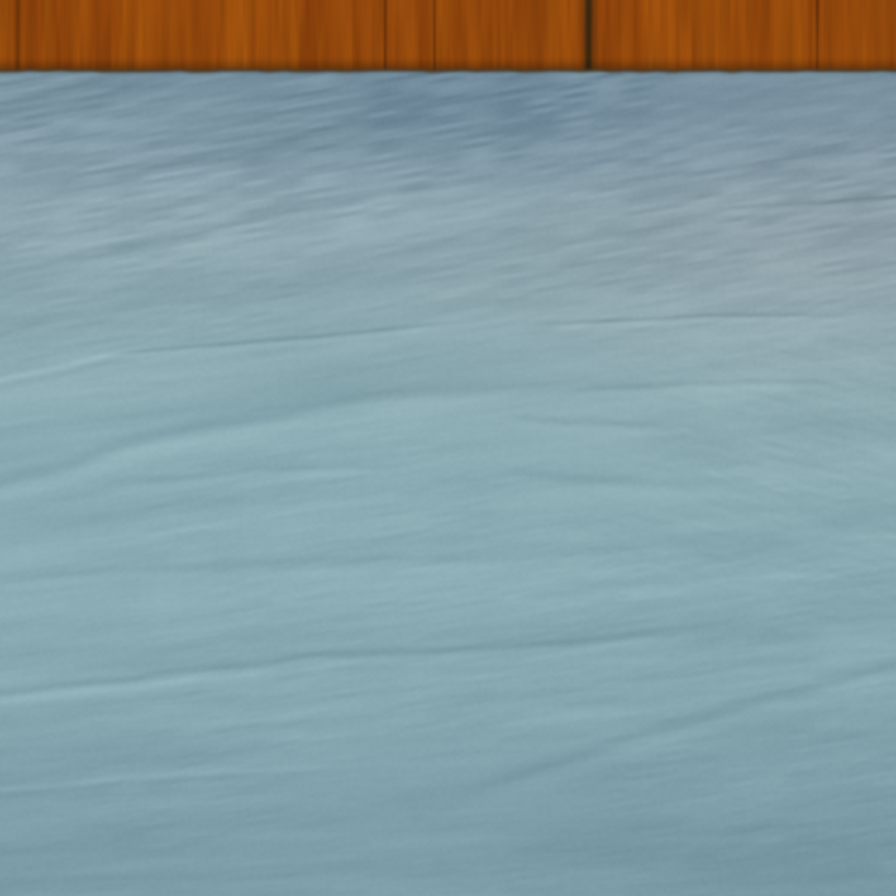
A WebGL 1 fragment shader for this texture:

```glsl
precision highp float;
// Pale blue rippled cloth with soft folds below a strip of orange wood planks.
uniform vec2 u_resolution;

float hash(vec2 p) {
  return fract(sin(dot(p, vec2(127.1, 311.7))) * 43758.5453);
}

float noise(vec2 p) {
  vec2 i = floor(p), f = fract(p);
  f = f * f * (3.0 - 2.0 * f);
  return mix(mix(hash(i), hash(i + vec2(1.0, 0.0)), f.x),
             mix(hash(i + vec2(0.0, 1.0)), hash(i + 1.0), f.x), f.y);
}

float fbm(vec2 p) {
  float sum = 0.0, amp = 0.5;
  for (int i = 0; i < 4; i++) {
    sum += amp * noise(p);
    p = p * 2.03 + 17.3;
    amp *= 0.5;
  }
  return sum / 0.9375;
}

// Bowed fold from a to b: a dark valley with a faint lit ridge below it.
float fold(vec2 p, vec2 a, vec2 b, float bow, float width) {
  float t = (p.x - a.x) / (b.x - a.x);
  float d = (p.y - mix(a.y, b.y, t) - bow * 4.0 * t * (1.0 - t)) / width;
  d += (noise(vec2(p.x * 14.0, a.y * 90.0)) - 0.5) * 0.8;
  float ends = smoothstep(-0.03, 0.15, t) * (1.0 - smoothstep(0.75, 1.03, t));
  return ends * (0.55 * exp(-(d + 1.8) * (d + 1.8) * 0.5) - exp(-d * d));
}

vec3 cloth(vec2 p) {
  // Broad light: dusky at the top, palest in the middle, deeper at the base
  vec3 col = mix(vec3(0.495, 0.625, 0.665), vec3(0.545, 0.675, 0.705), smoothstep(0.0, 0.38, p.y));
  col = mix(col, vec3(0.555, 0.655, 0.69), smoothstep(0.5, 0.75, p.y));
  col = mix(col, vec3(0.46, 0.56, 0.62), smoothstep(0.72, 0.93, p.y) * 0.9);
  vec2 shade = (p - vec2(0.56, 0.88)) / vec2(0.25, 0.08);
  col -= vec3(0.035, 0.03, 0.018) * exp(-dot(shade, shade));
  vec2 warm = (p - vec2(0.93, 0.7)) / vec2(0.35, 0.18);
  col += vec3(0.014, -0.012, -0.015) * exp(-dot(warm, warm));
  vec2 corner = (p - vec2(1.0, 0.0)) / vec2(0.45, 0.28);
  col -= 0.03 * exp(-dot(corner, corner));

  // Streaks follow a slope that steepens toward the top left
  float h = p.y - (0.07 + 0.23 * p.y) * (p.x - 0.4 * p.x * p.x);
  h += 0.02 * (noise(p * vec2(3.0, 5.0)) - 0.5);
  float light = 0.055 * (fbm(vec2(p.x * 2.2, h * 22.0)) - 0.5);
  light += 0.045 * (fbm(vec2(p.x * 6.0 + 9.0, h * 75.0)) - 0.5);

  // Fine ripples, strongest near the wood and on the right
  float patches = smoothstep(0.35, 0.7, noise(p * vec2(5.0, 9.0) + 4.0));
  float upper = smoothstep(0.55, 0.9, p.y);
  light += (0.025 + 0.055 * upper) * (0.4 + 0.6 * patches)
         * (noise(vec2(p.x * 28.0, (p.y - 0.17 * p.x) * 190.0)) - 0.5);
  float side = smoothstep(0.5, 0.9, p.x) * smoothstep(0.25, 0.4, p.y) * (1.0 - smoothstep(0.55, 0.7, p.y));
  light += 0.03 * side * (noise(vec2(p.x * 30.0, (p.y + 0.22 * p.x) * 150.0)) - 0.5);

  // Folds, from top to bottom
  float f = 0.8 * fold(p, vec2(0.30, 0.760), vec2(0.56, 0.803), 0.002, 0.004);
  f += 0.8 * fold(p, vec2(0.78, 0.765), vec2(1.10, 0.787), 0.0, 0.003);
  f += 0.5 * fold(p, vec2(-0.1, 0.670), vec2(0.34, 0.765), 0.004, 0.006);
  f += 1.0 * fold(p, vec2(0.10, 0.605), vec2(0.54, 0.645), -0.003, 0.003);
  f += 1.0 * fold(p, vec2(0.59, 0.637), vec2(0.95, 0.650), 0.003, 0.003);
  f -= 0.9 * fold(p, vec2(-0.1, 0.545), vec2(0.17, 0.614), 0.004, 0.004);
  f += 1.0 * fold(p, vec2(-0.12, 0.410), vec2(0.66, 0.570), 0.045, 0.009);
  f += 0.7 * fold(p, vec2(0.63, 0.566), vec2(0.95, 0.576), 0.002, 0.004);
  f += 0.6 * fold(p, vec2(0.56, 0.535), vec2(0.76, 0.525), 0.0, 0.005);
  f += 0.5 * fold(p, vec2(0.55, 0.475), vec2(0.85, 0.460), -0.006, 0.006);
  f += 0.5 * fold(p, vec2(0.10, 0.455), vec2(0.48, 0.480), 0.008, 0.004);
  f += 0.5 * fold(p, vec2(-0.05, 0.350), vec2(0.60, 0.375), 0.008, 0.006);
  f += 1.1 * fold(p, vec2(-0.1, 0.215), vec2(0.40, 0.272), 0.0, 0.005);
  f += 0.9 * fold(p, vec2(0.28, 0.270), vec2(0.82, 0.305), -0.010, 0.005);
  f += 0.7 * fold(p, vec2(0.50, 0.110), vec2(1.12, 0.285), 0.010, 0.008);
  f -= 0.7 * fold(p, vec2(-0.1, 0.105), vec2(0.40, 0.145), 0.007, 0.004);
  light += 0.045 * f;

  // Woven speckle
  light += 0.012 * (noise(p * 260.0) - 0.5);
  return col + light * vec3(1.05, 1.0, 0.95);
}

// Soft dark joint between planks
float joint(float x, float at, float width) {
  float d = (x - at) / width;
  return exp(-d * d);
}

vec3 wood(vec2 p) {
  float grain = fbm(vec2(p.x * 55.0, p.y * 5.0));
  float fine = noise(vec2(p.x * 230.0, p.y * 14.0));
  vec3 col = mix(vec3(0.50, 0.225, 0.04), vec3(0.64, 0.335, 0.055), grain);
  col *= 0.94 + 0.12 * fine;
  col *= 1.0 - 0.22 * (joint(p.x, 0.02, 0.003) + joint(p.x, 0.43, 0.002)
                     + joint(p.x, 0.485, 0.002) + joint(p.x, 0.912, 0.002));
  col = mix(col, vec3(0.19, 0.14, 0.06), 0.9 * joint(p.x, 0.657, 0.005));
  return col * (1.0 - 0.25 * (1.0 - smoothstep(0.921, 0.938, p.y)));
}

void main() {
  vec2 p = gl_FragCoord.xy / u_resolution;
  float edge = 0.921 + 0.0015 * (noise(vec2(p.x * 60.0, 2.0)) - 0.5);
  float blur = max(0.002, 1.0 / u_resolution.y);
  vec3 col = mix(cloth(p), wood(p), smoothstep(edge - blur, edge + blur, p.y));

  // Contact shadow where the cloth meets the wood
  float d = (p.y - edge) / 0.003;
  col = mix(col, vec3(0.27, 0.24, 0.19), 0.65 * exp(-d * d));
  gl_FragColor = vec4(col, 1.0);
}
```
